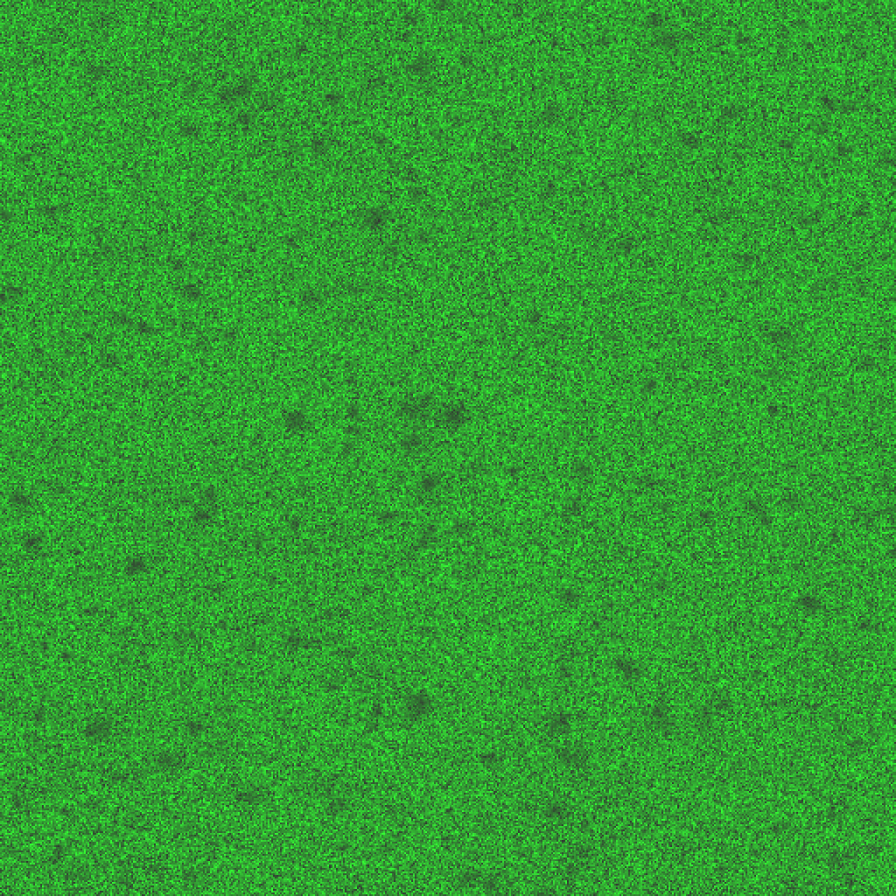
Give the GLSL for this texture, as a WebGL 2 fragment shader.

```glsl
#version 300 es
precision highp float;
// Dense green grain: every tiny square cell gets a bell-shaped random tone.
// Scattered soft smudges dim the grain, and faint cloud noise shifts its
// mean tone. Cells are box filtered to keep their edges smooth.

#define GRAINS 512.0        // grain cells across the canvas
#define MEAN_TONE 0.53      // middle of the grain tones
#define TONE_SPREAD 0.215   // standard deviation of the grain tones
#define CLOUD_AMOUNT 0.07   // drift of the mean tone
#define SPOT_GRID 30.0      // smudge cells across the canvas
#define SPOT_CHANCE 0.36    // chance of a smudge in each cell
#define SPOT_DEPTH 0.62     // dimming by the strongest smudge
#define DARK vec3(0.20, 0.20, 0.20)
#define LIT vec3(0.20, 1.00, 0.20)

uniform vec2 u_resolution;
out vec4 fragColor;

uint mixBits(uint x) {
    x = x * 747796405u + 2891336453u;
    x = ((x >> ((x >> 28u) + 4u)) ^ x) * 277803737u;
    return (x >> 22u) ^ x;
}

// Uniform random value from 0 to 1 for a cell and a seed
float hash(vec2 cell, uint seed) {
    uvec2 c = uvec2(ivec2(cell) + 4096);
    uint bits = mixBits(c.x + mixBits(c.y + mixBits(seed)));
    return float(bits >> 8u) / 16777216.0;
}

float valueNoise(vec2 p, uint seed) {
    vec2 i = floor(p);
    vec2 f = fract(p);
    f = f * f * (3.0 - 2.0 * f);
    float low = mix(hash(i, seed), hash(i + vec2(1.0, 0.0), seed), f.x);
    float high = mix(hash(i + vec2(0.0, 1.0), seed), hash(i + 1.0, seed), f.x);
    return mix(low, high, f.y);
}

// Strength of the soft smudges at a point of the canvas
float smudges(vec2 uv) {
    vec2 p = uv * SPOT_GRID;
    p += 0.25 * (vec2(valueNoise(uv * 110.0, 11u), valueNoise(uv * 110.0, 12u)) - 0.5);
    vec2 home = floor(p);
    float clear = 1.0;
    for (int y = -1; y <= 1; y++) {
        for (int x = -1; x <= 1; x++) {
            vec2 cell = home + vec2(x, y);
            if (hash(cell, 1u) > SPOT_CHANCE) continue;
            vec2 center = cell + vec2(hash(cell, 2u), hash(cell, 3u));
            float size = hash(cell, 4u);
            float radius = mix(0.13, 0.34, size * size);
            vec2 d = (p - center) / (radius * vec2(1.15, 0.9));
            float depth = SPOT_DEPTH * mix(0.3, 1.0, hash(cell, 5u));
            clear *= 1.0 - depth * exp(-dot(d, d));
        }
    }
    return 1.0 - clear;
}

// Tone of one grain: the sum of three uniform values is close to a bell curve
float grain(vec2 cell, float mean) {
    float sum = hash(cell, 7u) + hash(cell, 8u) + hash(cell, 9u);
    return clamp(mean + 2.0 * TONE_SPREAD * (sum - 1.5), 0.0, 1.0);
}

void main() {
    vec2 uv = gl_FragCoord.xy / u_resolution;

    // Slow drift of the mean tone
    float cloud = 0.5 * valueNoise(uv * 14.0, 21u) + 0.5 * valueNoise(uv * 45.0, 22u);
    float mean = MEAN_TONE + CLOUD_AMOUNT * (cloud - 0.5);

    // Box filter over the grain cells under this pixel
    vec2 width = GRAINS / u_resolution;
    vec2 corner = uv * GRAINS - 0.5 * width + 0.001;
    vec2 cell = floor(corner);
    vec2 over = clamp((corner + width - cell - 1.0) / width, 0.0, 1.0);
    float bottom = mix(grain(cell, mean), grain(cell + vec2(1.0, 0.0), mean), over.x);
    float top = mix(grain(cell + vec2(0.0, 1.0), mean), grain(cell + 1.0, mean), over.x);
    float light = mix(bottom, top, over.y);

    fragColor = vec4(mix(DARK, LIT, light * (1.0 - smudges(uv))), 1.0);
}
```
